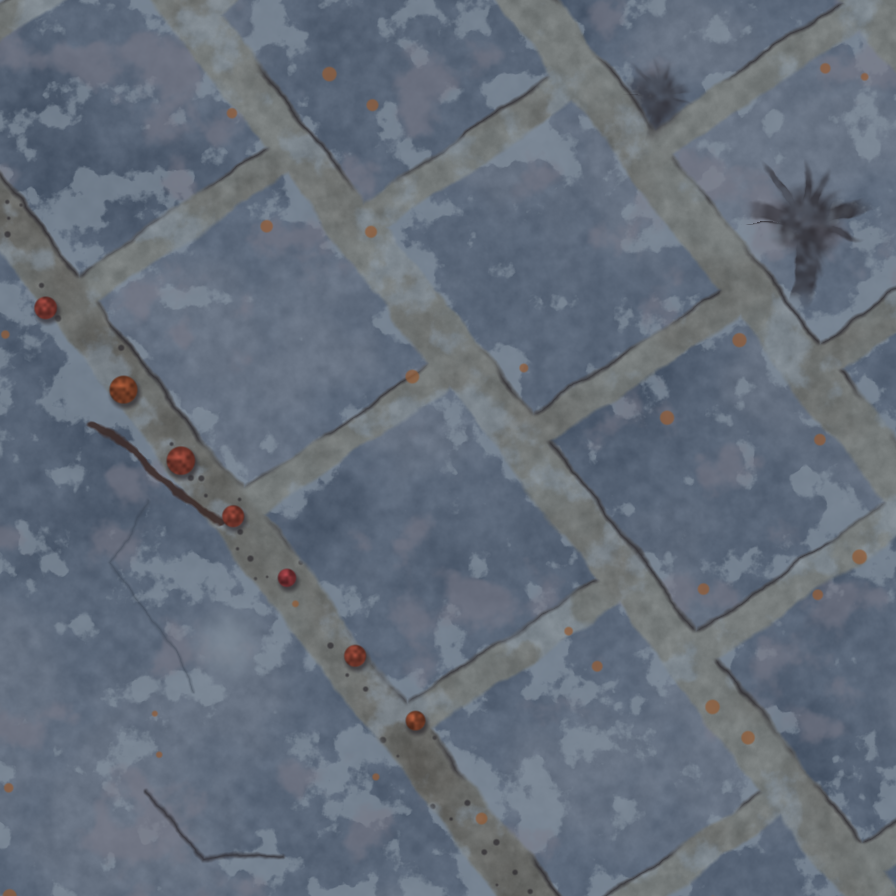
Write a WebGL 2 fragment shader that draws this texture.

```glsl
#version 300 es
precision highp float;
// Weathered blue-grey paving: staggered slanted setts, sandy joints, a plain slab, fallen berries.
uniform vec2 u_resolution;
out vec4 outColor;

const vec3 STONE_DARK = vec3(0.29, 0.34, 0.41);
const vec3 STONE = vec3(0.35, 0.40, 0.47);
const vec3 STONE_LIGHT = vec3(0.42, 0.46, 0.52);
const vec3 LIME = vec3(0.52, 0.57, 0.62);
const vec3 SAND = vec3(0.46, 0.48, 0.48);
const vec3 SOIL = vec3(0.36, 0.355, 0.34);
const vec3 GAP = vec3(0.17, 0.16, 0.18);
const vec3 BERRY_RED = vec3(0.50, 0.20, 0.23);
const vec3 BERRY_RUST = vec3(0.50, 0.27, 0.17);
const vec2 PITCH = vec2(0.304, 0.302);      // sett spacing across and along
const vec2 JOINT = vec2(0.027, 0.019);      // half widths of long and cross joints
const float STAGGER = 0.112;                // shift of each column

float hash(vec2 p) { return fract(sin(dot(p, vec2(127.1, 311.7))) * 43758.5453); }

float noise(vec2 p) {
  vec2 i = floor(p), f = fract(p);
  f = f * f * (3.0 - 2.0 * f);
  return mix(mix(hash(i), hash(i + vec2(1, 0)), f.x),
             mix(hash(i + vec2(0, 1)), hash(i + vec2(1, 1)), f.x), f.y);
}

float fbm(vec2 p) {
  float sum = 0.0, amp = 0.5;
  for (int i = 0; i < 5; i++) {
    sum += amp * noise(p);
    p = mat2(1.6, 1.2, -1.2, 1.6) * p + 7.3;
    amp *= 0.5;
  }
  return sum;
}

float segment(vec2 p, vec2 a, vec2 b) {
  vec2 d = b - a;
  return length(p - a - d * clamp(dot(p - a, d) / dot(d, d), 0.0, 1.0));
}

float cover(float d, float soft) { return 1.0 - smoothstep(-soft, soft, d); }

// Paving axes: x across the long joints, y down along them.
vec2 pavingAxes(vec2 p) {
  return vec2(dot(p, vec2(0.79, 0.61)) - 0.465, dot(vec2(p.x, 1.0 - p.y), vec2(0.56, 0.83)) - 0.322);
}

// Round shaded fruit with a thin shadow.
vec3 berry(vec3 col, vec2 q, float r, vec3 tint, float soft) {
  col = mix(col, GAP, 0.65 * cover(length(q + vec2(-0.002, 0.004)) - r * 1.1, 0.004));
  float shade = 0.75 + 0.5 * cover(length(q - r * vec2(-0.2, 0.3)) - r * 0.4, r * 0.6);
  shade *= 0.75 + 0.5 * noise(q * 220.0 + r * 900.0);
  return mix(col, tint * shade, cover(length(q) - r, soft));
}

// Dark stain with a rayed rim.
float splat(vec2 q, float r, float rays) {
  float a = atan(q.y, q.x);
  float rim = r * (0.75 + rays * pow(noise(vec2(a * 5.0, 3.0)), 3.0));
  return cover(length(q) - rim, 0.012) * (0.45 + 0.55 * noise(q * 120.0));
}

// Sparse specks, one possible in each grid cell.
float specks(vec2 p, float cells, float chance, float soft) {
  vec2 id = floor(p * cells);
  vec2 spot = 0.25 + 0.5 * vec2(hash(id + 3.1), hash(id + 8.7));
  float r = mix(0.06, 0.2, hash(id + 5.5)) / cells;
  return step(hash(id), chance) * cover(length(fract(p * cells) - spot) / cells - r, soft);
}

void main() {
  vec2 p = gl_FragCoord.xy / u_resolution;
  float soft = max(1.0 / u_resolution.y, 0.0015);
  vec2 wobble = vec2(fbm(p * 22.0), fbm(p * 22.0 + 31.0)) - 0.5;

  // Sett layout; everything left of the first joint is one slab
  vec2 g = pavingAxes(p + 0.016 * wobble);
  float column = floor(g.x / PITCH.x);
  bool slab = column < 0.0;
  g.y -= STAGGER * column;
  float row = floor(g.y / PITCH.y);
  vec2 local = g - (vec2(column, row) + 0.5) * PITCH;
  vec2 halfSize = PITCH * 0.5 - JOINT;
  vec2 edge = abs(local) - halfSize;
  float d = slab ? g.x + JOINT.x : max(edge.x, edge.y);
  vec2 id = slab ? vec2(-1) : vec2(column, row);

  // Stone face: cloudy tone, grain and flaky lime, thicker at the rim
  float cloud = fbm(p * 6.0 + id * 4.7), grain = fbm(p * 75.0) - 0.5;
  vec3 stone = mix(STONE_DARK, STONE, smoothstep(0.22, 0.48, cloud));
  stone = mix(stone, STONE_LIGHT, 0.7 * smoothstep(0.48, 0.72, cloud));
  stone += 0.025 * (hash(id + 2.0) - 0.5) + 0.10 * grain;
  float rim = exp(d * (slab ? 16.0 : 38.0));
  float flakes = fbm(p * 30.0 + 11.0) + 0.30 * (fbm(p * 7.0 + 40.0) - 0.5) + 0.17 * rim;
  stone = mix(stone, LIME, 0.65 * smoothstep(0.60, 0.70, flakes));
  stone = mix(stone, vec3(0.47, 0.47, 0.52), 0.55 * smoothstep(0.58, 0.72, fbm(p * 15.0 + 70.0)));

  // Joint fill: soil in the first long joint, pale sand elsewhere
  float dirt = cover(abs(g.x) - JOINT.x, 0.01);
  vec3 fill = mix(SAND, SOIL, clamp(0.6 * dirt + 1.4 * (fbm(p * 13.0) - 0.47), 0.0, 1.0));
  fill = mix(fill, LIME, 0.6 * smoothstep(0.5, 0.68, fbm(p * 24.0 + 5.0))) + 0.14 * grain;
  fill = mix(fill, GAP, 0.7 * dirt * specks(p, 55.0, 0.22, soft));
  vec3 col = mix(fill, stone, cover(d, 0.003));

  // Broken dark gaps under the left and lower edges of each sett
  float leftGap = cover(abs(local.x + halfSize.x + 0.002) - 0.002, 0.003) * cover(edge.y, 0.004);
  float lowGap = cover(abs(local.y - halfSize.y - 0.001) - 0.0015, 0.003) * cover(edge.x, 0.004);
  float broken = smoothstep(0.32, 0.55, fbm(p * 9.0 + 20.0));
  if (!slab) col = mix(col, GAP, 0.85 * broken * max(leftGap, lowGap));

  // Slab cracks, chalky spot, and dark stains on two setts
  vec2 w = p + 0.02 * wobble;
  float crack = min(segment(w, vec2(0.163, 0.115), vec2(0.228, 0.043)),
                    segment(w, vec2(0.228, 0.043), vec2(0.313, 0.039)));
  float hairline = min(segment(w, vec2(0.165, 0.44), vec2(0.125, 0.37)),
                       segment(w, vec2(0.125, 0.37), vec2(0.22, 0.23)));
  col = mix(col, GAP, 0.8 * cover(crack - 0.002, 0.003));
  col = mix(col, STONE_DARK * 0.75, 0.6 * cover(hairline - 0.001, 0.003));
  col = mix(col, LIME, 0.6 * cover(length(w - vec2(0.254, 0.283)) - 0.028, 0.026));
  col = mix(col, GAP, 0.75 * splat(w - vec2(0.732, 0.893), 0.036, 0.5));
  col = mix(col, GAP, 0.85 * splat(w - vec2(0.901, 0.75), 0.046, 1.5));

  // Orange crumbs, twig and berries along the first joint
  col = mix(col, vec3(0.56, 0.36, 0.22), 0.75 * specks(p + 0.02, 24.0, 0.045, soft));
  float twig = min(segment(w, vec2(0.104, 0.526), vec2(0.165, 0.478)),
                   segment(w, vec2(0.165, 0.478), vec2(0.245, 0.415)));
  col = mix(col, vec3(0.23, 0.17, 0.16), 0.9 * cover(twig - 0.004, 0.002));
  for (int i = 0; i < 7; i++) {
    float n = float(i), h = hash(vec2(n, 4.0));
    vec2 spot = mix(vec2(0.061, 0.652), vec2(0.474, 0.184), (n + 0.4 * (h - 0.5)) / 6.0);
    spot.x += 0.014 * (hash(vec2(n, 9.0)) - 0.5);
    vec3 tint = mix(BERRY_RED, BERRY_RUST, hash(vec2(n, 6.0)));
    col = berry(col, p - spot, mix(0.010, 0.017, h), tint, soft);
  }
  outColor = vec4(col, 1.0);
}
```
